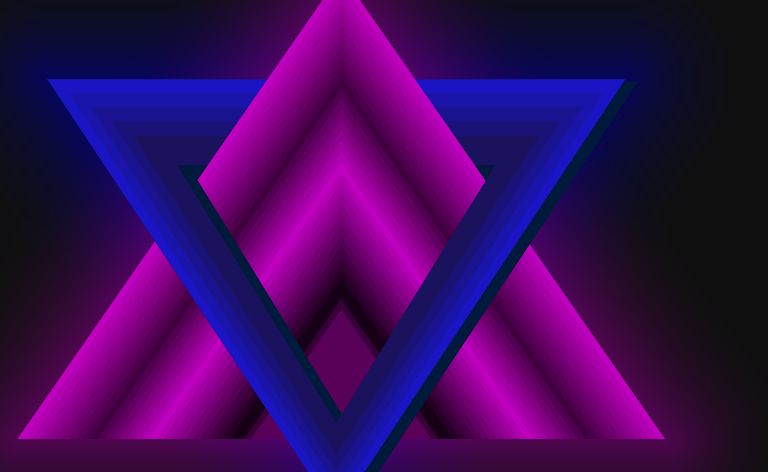
This background is drawn by a Shadertoy shader. Its source:

```glsl
#define MAGENTA_TIP vec2(0.723, 1.057)
#define MAGENTA_BASE 0.070
#define MAGENTA_SLOPE 0.695
#define BLUE_TIP vec2(0.7125, -0.090)
#define BLUE_TOP 0.832
#define BLUE_SLOPE 0.664
#define HOLE_TIP_Y 0.104
#define HOLE_TOP 0.650
#define HOLE_SLOPE 0.617
#define SHADOW_SHIFT vec2(0.0265, -0.005)
#define BAND_HEIGHT 0.0223
#define GLOW_REACH 0.28

// Antialiased coverage: positive distances are inside
float cover(float d) {
    return clamp(d * iResolution.y + 0.5, 0.0, 1.0);
}

// Staircase with softened risers
float stairs(float x, float soft) {
    return floor(x) + smoothstep(1.0 - soft, 1.0, fract(x));
}

float segmentDistance(vec2 p, vec2 a, vec2 b) {
    vec2 pa = p - a, ba = b - a;
    return length(pa - ba * clamp(dot(pa, ba) / dot(ba, ba), 0.0, 1.0));
}

// Halo around an upright or inverted isosceles triangle
float halo(vec2 p, vec2 tip, float baseY, float slope) {
    p.x = abs(p.x - tip.x);
    vec2 corner = vec2(slope * abs(tip.y - baseY), baseY);
    float d = min(segmentDistance(p, vec2(0.0, tip.y), corner),
                  segmentDistance(p, vec2(0.0, baseY), corner));
    float fade = max(0.0, 1.0 - d / GLOW_REACH);
    return fade * fade;
}

// Horizontal distances inside the outer sides (x) and outside the hole sides (y)
vec2 armSides(vec2 p) {
    float x = abs(p.x - BLUE_TIP.x);
    return vec2(BLUE_SLOPE * (p.y - BLUE_TIP.y) - x,
                x - HOLE_SLOPE * (p.y - HOLE_TIP_Y));
}

float armMask(vec2 p) {
    vec2 sides = armSides(p);
    return cover(min(min(sides.x, sides.y), BLUE_TOP - p.y));
}

float solidMask(vec2 p) {
    return cover(min(armSides(p).x, BLUE_TOP - p.y));
}

vec3 blueBands(vec2 p) {
    vec2 sides = armSides(p);
    float depth = min(sides.x / (sides.x + sides.y),
                      (BLUE_TOP - p.y) / (BLUE_TOP - HOLE_TOP));
    float level = clamp(stairs(depth * 6.0, 0.1), 0.0, 4.0) / 4.0;
    return mix(vec3(0.10, 0.08, 0.77), vec3(0.10, 0.07, 0.36), level);
}

// Chevrons fading bright, dark, bright, black, then a flat core
vec3 magentaBands(float depth) {
    float k = stairs(depth / BAND_HEIGHT, 0.12);
    float value = 0.75
        - 0.50 * clamp(k / 10.0, 0.0, 1.0)
        + 0.50 * clamp((k - 10.0) / 8.0, 0.0, 1.0)
        - 0.66 * clamp((k - 18.0) / 11.0, 0.0, 1.0)
        + 0.26 * clamp((k - 30.0) / 2.0, 0.0, 1.0);
    return vec3(value, 0.0, value);
}

void mainImage(out vec4 fragColor, in vec2 fragCoord) {
    vec2 p = fragCoord / iResolution.y;

    // Dark backdrop with two halos
    vec3 color = vec3(0.06);
    color = mix(color, vec3(0.0, 0.0, 0.52),
                0.65 * halo(p, BLUE_TIP, BLUE_TOP, BLUE_SLOPE));
    color = mix(color, vec3(0.45, 0.0, 0.45),
                0.65 * halo(p, MAGENTA_TIP, MAGENTA_BASE, MAGENTA_SLOPE));

    // Teal shadow and blue frame
    vec3 shadowColor = vec3(0.0, 0.10, 0.23);
    vec2 shadowPoint = p - SHADOW_SHIFT;
    float arms = armMask(p);
    float frame = solidMask(p) * max(cover(armSides(p).y), cover(p.y - HOLE_TOP));
    color = mix(color, shadowColor, max(solidMask(shadowPoint), solidMask(p)));
    color = mix(color, blueBands(p), frame);

    // Magenta triangle: over the top bar, under the arms and their shadow
    float depth = MAGENTA_TIP.y - p.y - abs(p.x - MAGENTA_TIP.x) / MAGENTA_SLOPE;
    float magenta = cover(min(depth * MAGENTA_SLOPE, p.y - MAGENTA_BASE));
    float hidden = max(arms, armMask(shadowPoint));
    color = mix(color, magentaBands(depth), magenta * (1.0 - hidden));

    fragColor = vec4(color, 1.0);
}
```
